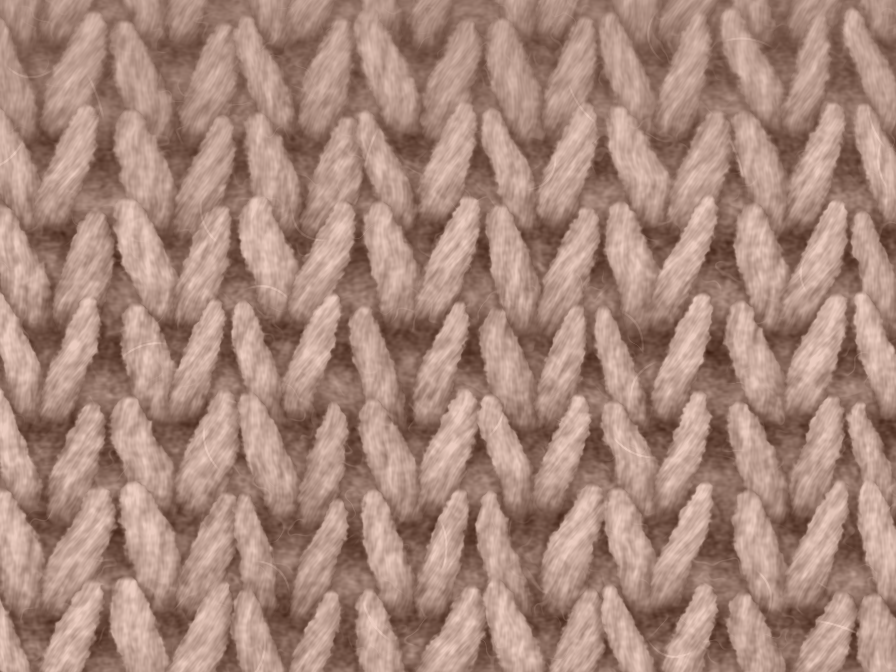
This texture is drawn by a Shadertoy shader. Its source:

```glsl
// Close-up of a chunky knitted fabric: rows of paired, leaning yarn legs.
// Each leg is a tapered tube with twisted fibres, laid row by row from the top
// over a shaded purl backing, then covered with curly fuzz and loose hairs.

const vec2  REPEATS  = vec2(7.25, 7.05);   // stitches across and down
const vec2  ORIGIN   = vec2(0.87, 0.93);   // first stitch tip, in stitches
const float STRETCH  = 1.30;               // stitch width over row height
// Lengths below are in row heights.
const float LEG_LEN  = 1.42;
const float LEG_HALF = 0.235;              // half width at the thickest part
const float TIP_X    = 0.16;               // leg distance from stitch axis
const float FOOT_X   = 0.48;
const float JITTER   = 0.17;
const float TWIST    = 0.30;
const float FIBRE    = 0.23;
const float PLY      = 0.07;
const float GRAIN    = 0.17;
const float FUZZ     = 0.15;
const float SHADOW   = 0.27;
const float HAIR_ODDS = 0.45;
const vec3  DARK  = vec3(0.28, 0.16, 0.11);
const vec3  LIGHT = vec3(0.87, 0.75, 0.70);
const float TAU = 6.28319;

vec2 hash2(vec2 p) {
    p = vec2(dot(p, vec2(127.1, 311.7)), dot(p, vec2(269.5, 183.3)));
    return fract(sin(p) * 43758.545);
}

// Gradient noise, roughly -0.7 to 0.7.
float gradNoise(vec2 p) {
    vec2 i = floor(p), f = p - i;
    vec2 s = f * f * f * (f * (f * 6.0 - 15.0) + 10.0);
    vec4 n;
    for (int k = 0; k < 4; k++) {
        vec2 o = vec2(k & 1, k >> 1);
        n[k] = dot(hash2(i + o) * 2.0 - 1.0, f - o);
    }
    return mix(mix(n.x, n.y, s.x), mix(n.z, n.w, s.x), s.y);
}

float fibreNoise(vec2 p) {
    return gradNoise(p) + 0.7 * gradNoise(p * 2.1 + 7.3);
}

// Lays one leg over the brightness so far; q is relative to the stitch tip.
float addLeg(float level, vec2 q, float side, vec2 id, float soft) {
    vec2 rnd = hash2(id + vec2(side * 17.3, 4.7));
    q -= (rnd - 0.5) * JITTER;
    float t = -q.y / LEG_LEN;
    if (t <= 0.0 || t >= 1.0) return level;

    // S-shaped centre line and tapered width
    float bend = mix(t, smoothstep(0.05, 0.85, t), 0.7);
    float dx = q.x - side * mix(TIP_X, FOOT_X + 0.1 * (rnd.y - 0.5), bend);
    dx += 0.06 * gradNoise(vec2(q.y * 2.2, dot(id, vec2(3.7, 9.2)) + side));
    float halfW = LEG_HALF * (0.82 + 0.36 * rnd.x) * 1.78 * sqrt(t) * pow(1.0 - t, 0.35);
    halfW += 0.05 * gradNoise(q * 8.0 + id * 3.1) + 0.03 * gradNoise(q * 21.0);
    float inside = halfW - abs(dx);
    if (inside < -0.2) return level;

    // Rounded body, plied twist and fine fibres
    float u = dx / max(halfW, 0.01);
    float body = sqrt(max(0.0, 1.0 - u * u));
    vec2 strand = vec2((dx - TWIST * q.y) * 16.0, q.y * 5.0) + id * 9.1 + side * 5.3;
    float lump = gradNoise(q * 4.0 + id * 5.7);
    float shade = 0.47 + 0.39 * body - 0.04 * u + 0.16 * lump;
    shade += FIBRE * fibreNoise(strand);
    shade += PLY * sin(26.0 * (dx - 0.5 * q.y) + rnd.x * TAU + 3.0 * lump);
    shade += 0.12 * (rnd.y - 0.5) + 0.06 * (1.0 - t) - 0.3 * smoothstep(0.5, 1.0, t);

    // Contact shadow, then the leg itself, woollier toward its foot
    float ends = smoothstep(0.0, 0.15, t) * smoothstep(1.0, 0.75, t);
    level *= 1.0 - SHADOW * ends * smoothstep(-0.13, 0.0, inside);
    soft += 0.05 * smoothstep(0.5, 1.0, t);
    float cover = smoothstep(-soft, soft, inside)
                * smoothstep(0.0, 0.05, t) * smoothstep(1.0, 0.82, t);
    return mix(level, shade, cover);
}

// Thin curly threads along the zero lines of noise, kept in patches.
float curls(vec2 q, float pixel) {
    vec2 w = q * 4.0 + 0.7 * vec2(gradNoise(q * 6.0), gradNoise(q * 6.0 + 41.0));
    float line = smoothstep(0.06 + 3.0 * pixel, 0.01, abs(gradNoise(w)));
    return line * smoothstep(-0.05, 0.25, gradNoise(q * 2.6 + 13.0));
}

// Coverage of one bent loose hair belonging to a cell.
float hair(vec2 q, vec2 id, float pixel) {
    vec2 a = hash2(id + 31.7), b = hash2(id + 73.1);
    if (a.x > HAIR_ODDS) return 0.0;
    q -= (b - 0.5) * vec2(STRETCH, 1.0);
    float c = cos(a.y * TAU), s = sin(a.y * TAU);
    q = vec2(c * q.x + s * q.y, c * q.y - s * q.x);
    float d = abs(q.y - (b.x - 0.5) * 4.0 * q.x * q.x);
    return smoothstep(0.008 + pixel, 0.004, d) * smoothstep(0.28, 0.15, abs(q.x));
}

void mainImage(out vec4 fragColor, in vec2 fragCoord) {
    vec2 uv = fragCoord / iResolution.xy;
    float pixel = REPEATS.y / iResolution.y;
    vec2 g = uv * REPEATS - ORIGIN;
    g += 0.13 * vec2(gradNoise(g * 0.6), gradNoise(g * 0.6 + 19.0));
    vec2 q = g * vec2(STRETCH, 1.0);
    vec2 base = vec2(floor(g.x + 0.5), floor(g.y));
    float far = smoothstep(0.6, 1.0, uv.y);
    float soft = mix(0.02, 0.055, far) + 0.4 * pixel;

    // Purl backing: lighter bars, with holes alternating between the legs
    float axis = cos(TAU * g.x);
    float bar = 0.5 + 0.5 * cos(TAU * (g.y + 0.42 + 0.13 * axis));
    float level = 0.56 - 0.36 * bar;
    level += 0.2 * fibreNoise(q * 3.0) + 0.2 * fibreNoise(q * vec2(8.0, 12.0));

    // Stitches, upper rows first so that lower tips lie in front
    for (int row = 2; row >= 0; row--)
        for (int col = -1; col <= 1; col++) {
            vec2 id = base + vec2(col, row);
            vec2 local = (g - id) * vec2(STRETCH, 1.0);
            level = addLeg(level, local, -1.0, id, soft);
            level = addLeg(level, local, 1.0, id, soft);
        }

    // Loose hairs, curly fuzz and fine grain
    for (int k = 0; k < 9; k++) {
        vec2 id = base + vec2(k % 3 - 1, k / 3 - 1);
        level += 0.14 * hair((g - id) * vec2(STRETCH, 1.0), id, pixel);
    }
    level += FUZZ * curls(q, pixel) * (1.1 - level);
    level += GRAIN * gradNoise(q * 15.0) * (1.0 - 0.4 * far);

    // Softer contrast toward the far edge
    level = mix(level, 0.53, 0.25 * far);
    fragColor = vec4(mix(DARK, LIGHT, clamp(level, -0.1, 1.08)), 1.0);
}
```
